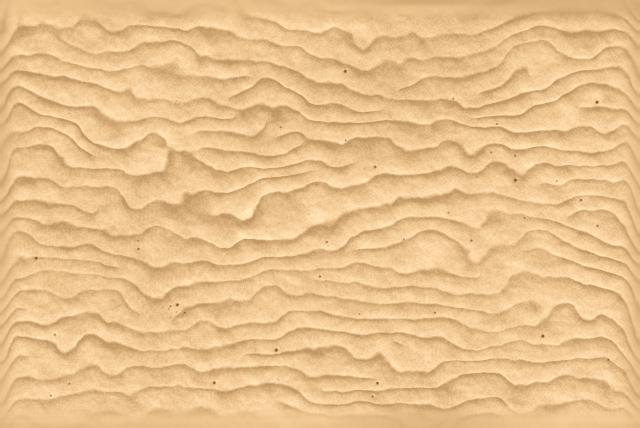
This texture is drawn by a Shadertoy shader. Its source:

```glsl
const vec3 SHADOW_SAND = vec3(0.76, 0.60, 0.40);
const vec3 MID_SAND = vec3(0.925, 0.765, 0.555);
const vec3 LIT_SAND = vec3(1.04, 0.91, 0.73);
const vec3 PEBBLE = vec3(0.42, 0.29, 0.16);
const float RIPPLES = 20.0;
const float TAU = 6.2831853;

float hash(vec2 p) {
    return fract(sin(dot(p, vec2(127.1, 311.7))) * 43758.5453);
}

vec2 hash2(float n) {
    return vec2(hash(vec2(n, 3.7)), hash(vec2(n, 8.3)));
}

float noise(vec2 p) {
    vec2 i = floor(p), f = fract(p);
    f = f * f * f * (f * (f * 6.0 - 15.0) + 10.0);
    return mix(mix(hash(i), hash(i + vec2(1, 0)), f.x),
               mix(hash(i + vec2(0, 1)), hash(i + vec2(1, 1)), f.x), f.y);
}

// Noise in the range -1 to 1
float wave(vec2 p) {
    return noise(p) * 2.0 - 1.0;
}

// Turned axes hide the noise lattice
vec2 rotate(vec2 p, float angle) {
    float c = cos(angle), s = sin(angle);
    return vec2(c * p.x - s * p.y, s * p.x + c * p.y);
}

// Light on small bumps, lit from above
float relief(vec2 p, float scale, float angle) {
    vec2 toLight = vec2(0.15, 0.6) / scale;
    return noise(rotate(p, angle) * scale) - noise(rotate(p + toLight, angle) * scale);
}

// One ripple: sharp lit crest, long slope, dark foot
float rippleTone(float f, float softness) {
    float slope = mix(0.70, 0.30, f * f) + 0.42 * exp(-f * 9.0);
    float foot = 0.14 * smoothstep(0.72, 1.0, f);
    return mix(0.16, slope - foot, smoothstep(0.0, softness, f));
}

// x: phase shift from forks where ripples split, y: flatness at their cores
vec2 forks(vec2 p, float aspect) {
    float shift = 0.0, strength = 1.0;
    for (int i = 0; i < 44; i++) {
        vec2 d = p - hash2(float(i) + 1.0) * vec2(aspect, 1.0);
        float turn = mod(float(i), 2.0) * 2.0 - 1.0;
        shift += turn * atan(d.y, d.x) / TAU;
        strength *= smoothstep(-0.01, 0.025, length(d));
    }
    return vec2(shift, strength);
}

// x: dark cover of a pebble, y: its lit rim and the shade beside it
vec2 pebble(vec2 p, vec2 center, float radius, float pixel) {
    vec2 d = p - center;
    float cover = 1.0 - smoothstep(radius - pixel, radius + pixel, length(d));
    vec2 toRim = d - radius * 1.6, toShade = d + radius;
    float rim = exp(-dot(toRim, toRim) / (radius * radius));
    float shade = exp(-dot(toShade, toShade) / (radius * radius * 2.0));
    return vec2(cover, 0.16 * rim - 0.22 * shade);
}

void mainImage(out vec4 fragColor, in vec2 fragCoord) {
    vec2 p = fragCoord / iResolution.y;
    float aspect = iResolution.x / iResolution.y;
    float pixel = 1.0 / iResolution.y;

    // Soft, smeared margins
    float side = 1.0 - smoothstep(0.0, 0.055, min(p.x, aspect - p.x));
    float cap = 1.0 - smoothstep(0.015, 0.06, min(p.y, 1.0 - p.y));
    float margin = max(side, cap);

    // Ripple lines, bent by broad and fine waves
    vec2 fork = forks(p, aspect);
    float phase = p.y * RIPPLES + fork.x + 1.1 * side * side;
    phase += 1.1 * wave(p * vec2(2.3, 2.0));
    phase += 0.60 * wave(p * vec2(8.0, 9.0) + 17.0);
    phase += 0.30 * wave(p * vec2(19.0, 16.0) + 41.0);
    phase += 0.05 * wave(p * 60.0);

    float softness = 0.10 + 0.09 * noise(p * 7.0 + 5.0) + 0.25 * margin;
    float height = mix(0.6, 1.35, noise(p * vec2(5.0, 9.0) + 29.0));
    height *= fork.y * (1.0 - 0.45 * side) * (1.0 - 0.85 * cap);
    float tone = 0.52 + height * (rippleTone(fract(phase), softness) - 0.565);

    // Broad shading, dents and grain
    tone += 0.08 * wave(p * vec2(3.0, 4.0) + 63.0);
    float grain = 0.22 * relief(p, 32.0, 0.5) + 0.17 * relief(p, 85.0, 0.9);
    grain += 0.11 * wave(rotate(p, 0.6) * 300.0);
    tone += grain * (1.0 - 0.85 * margin);
    tone += cap * 0.16 * wave(vec2(p.x * 3.0, p.y * 45.0));
    tone -= 0.08 * side + 0.08 * cap * step(0.5, p.y);

    // Scattered pebbles, the last few in one cluster
    float cover = 0.0;
    for (int i = 0; i < 46; i++) {
        float n = float(i) + 70.0;
        vec2 spread = hash2(n);
        vec2 center = vec2(0.06) + spread * vec2(aspect - 0.12, 0.88);
        if (i > 40) center = vec2(0.42, 0.27) + (spread - 0.5) * vec2(0.06, 0.035);
        float size = hash(vec2(n, 1.9));
        vec2 stone = pebble(p, center, mix(0.0012, 0.0038, size * size), pixel);
        cover = max(cover, stone.x * mix(0.4, 0.9, size));
        tone += stone.y;
    }

    // Three-step sand ramp
    vec3 sand = mix(SHADOW_SAND, MID_SAND, clamp(tone * 2.0, 0.0, 1.0));
    sand = mix(sand, LIT_SAND, clamp(tone * 2.0 - 1.0, 0.0, 1.0));
    fragColor = vec4(mix(sand, PEBBLE, cover), 1.0);
}
```
